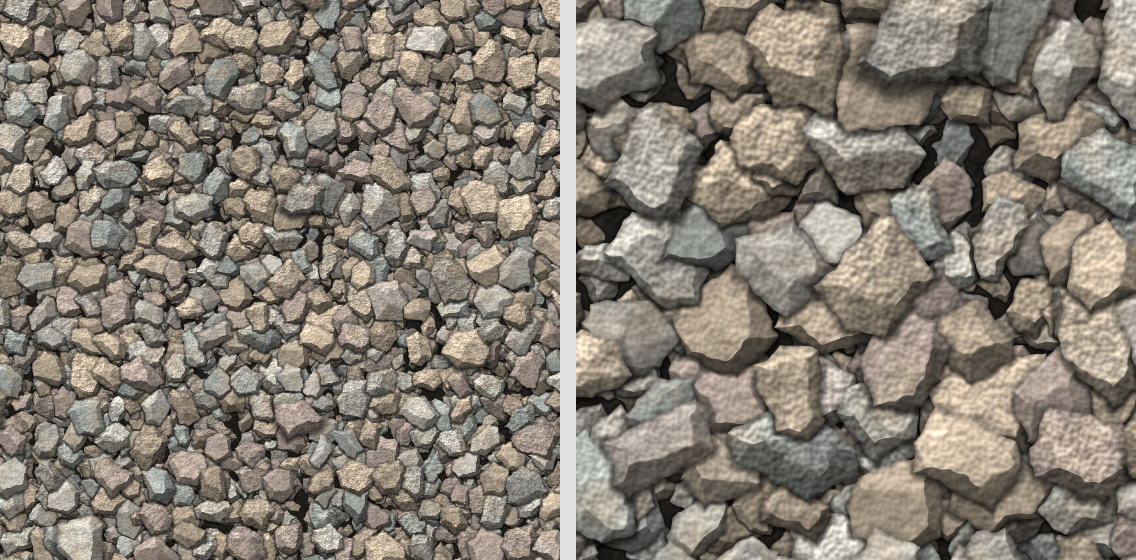
Left, the full canvas; right, a detail of the centre.
This texture is drawn by a WebGL 1 fragment shader. Its source:

```glsl
precision highp float;
// Draws a bed of crushed gravel: faceted angular stones heaped in layers.
uniform vec2 u_resolution;

const float TAU = 6.28319;
const float SIDES = 6.0;
const vec3 LIGHT = vec3(-0.277, 0.554, 0.785);
const vec3 GAP = vec3(0.12, 0.11, 0.10);
const vec3 TAN = vec3(0.68, 0.62, 0.545);
const vec3 GREY = vec3(0.69, 0.675, 0.64);
const vec3 ROSE = vec3(0.65, 0.59, 0.555);
const vec3 SLATE = vec3(0.62, 0.635, 0.615);

float hash(vec2 p) {
  return fract(sin(dot(p, vec2(127.1, 311.7))) * 43758.5);
}

float rand(vec2 cell, float salt) {
  return hash(cell + salt * vec2(17.3, 5.9));
}

vec2 direction(float angle) {
  return vec2(cos(angle), sin(angle));
}

// Gradient noise, roughly -0.7 to 0.7
float corner(vec2 cell, vec2 offset) {
  return dot(direction(TAU * hash(cell)), offset);
}

float noise(vec2 p) {
  vec2 i = floor(p), f = fract(p), e = vec2(1.0, 0.0);
  vec2 u = f * f * f * (f * (f * 6.0 - 15.0) + 10.0);
  return mix(mix(corner(i, f), corner(i + e, f - e), u.x),
             mix(corner(i + e.yx, f - e.yx), corner(i + 1.0, f - 1.0), u.x), u.y);
}

float fbm(vec2 p) {
  float sum = 0.0, gain = 0.55;
  for (int i = 0; i < 3; i++) {
    sum += gain * noise(p);
    p = p * 2.1 + 7.7;
    gain *= 0.85;
  }
  return sum;
}

// Replaces the current facet where the new plane lies lower
void cutFacet(inout float height, inout vec3 normal, float plane, vec3 planeNormal) {
  normal = mix(normal, planeNormal, smoothstep(-0.025, 0.025, height - plane));
  height = min(height, plane);
}

// Chipped stone around p = 0: xyz is the facet normal, w the depth inside its outline
vec4 stone(vec2 p, vec2 id) {
  float size = mix(0.44, 0.72, rand(id, 1.0));
  float narrow = mix(0.5, 0.92, rand(id, 2.0));
  float turn = TAU * rand(id, 3.0);
  vec2 tilt = 0.5 * direction(TAU * rand(id, 4.0)) * rand(id, 5.0);
  float height = size * mix(0.25, 0.6, rand(id, 6.0)) + dot(p, tilt);
  vec3 normal = normalize(vec3(-tilt, 1.0));
  float edge = 1.0;
  for (float i = 0.0; i < SIDES; i++) {
    float angle = (i + 0.55 * rand(id, 10.0 + i)) * TAU / SIDES + turn;
    vec2 outward = direction(angle);
    float reach = size * length(direction(angle - turn) * vec2(1.0, narrow));
    reach *= mix(0.72, 1.05, rand(id, 20.0 + i));
    float inside = reach - dot(p, outward);
    float slope = mix(0.6, 2.6, rand(id, 30.0 + i));
    cutFacet(height, normal, inside * slope, normalize(vec3(outward * slope, 1.0)));
    edge = min(edge, inside);
  }
  return vec4(normal, edge);
}

vec3 stoneColour(vec2 id, float dust) {
  float kind = rand(id, 40.0);
  vec3 colour = mix(TAN, GREY, smoothstep(0.25, 0.45, kind));
  colour = mix(colour, ROSE, smoothstep(0.60, 0.68, kind));
  colour = mix(colour, SLATE, smoothstep(0.84, 0.88, kind));
  return mix(colour * mix(0.86, 1.13, rand(id, 41.0)), TAN, dust);
}

// Lays one scattered layer of stones, with contact shadows, over the ground
vec3 layStones(vec3 ground, vec2 uv, float scale, float density, float tone,
               float grain, float dust, float pixel) {
  vec2 p = uv * scale + scale * 3.7;
  vec2 home = floor(p);
  for (int y = -1; y <= 1; y++) {
    for (int x = -1; x <= 1; x++) {
      vec2 cell = home + vec2(float(x), float(y));
      vec2 id = cell + scale * 0.37;
      if (rand(id, 50.0) > density) continue;
      vec2 jitter = vec2(rand(id, 51.0), rand(id, 52.0));
      vec2 local = p - cell - mix(vec2(0.2), vec2(0.8), jitter);
      vec4 facet = stone(local, id);
      float below = 0.5 - 0.5 * local.y / (length(local) + 0.01);
      float shadow = mix(0.82, 0.32, below);
      ground *= mix(shadow, 1.0, smoothstep(0.0, 1.9 / (scale + 4.0), -facet.w));
      float light = 0.42 + 0.66 * max(dot(facet.xyz, LIGHT), 0.0);
      float rim = mix(0.75, 1.0, smoothstep(0.0, 0.05, facet.w));
      float rough = 1.0 + grain * mix(0.6, 1.3, rand(id, 53.0));
      vec3 lit = stoneColour(id, dust) * light * rim * rough * tone;
      ground = mix(ground, lit, smoothstep(-pixel, pixel, facet.w / scale));
    }
  }
  return ground;
}

void main() {
  float side = min(u_resolution.x, u_resolution.y);
  vec2 uv = gl_FragCoord.xy / side;
  float pixel = 0.7 / side;

  // Surface relief lit from above, dusty patches and ragged outlines
  vec2 g = uv * 72.0;
  float mottle = fbm(g);
  float grain = 0.34 * mottle + 0.5 * (mottle - fbm(g + 0.2 * LIGHT.xy));
  float dust = 0.6 * smoothstep(-0.1, 0.45, noise(uv * 26.0));
  vec2 ragged = uv + 0.0045 * vec2(noise(uv * 48.0), noise(uv * 48.0 + 31.0))
                   + 0.0022 * vec2(noise(uv * 130.0), noise(uv * 130.0 + 57.0));

  // Small buried chips first, large loose stones last
  vec3 colour = GAP * (1.0 + grain);
  colour = layStones(colour, ragged, 33.0, 1.0, 0.88, grain, dust, pixel);
  colour = layStones(colour, ragged, 25.0, 1.0, 1.0, grain, dust, pixel);
  colour = layStones(colour, ragged, 20.0, 0.9, 1.07, grain, dust, pixel);
  colour = layStones(colour, ragged, 16.5, 0.68, 1.12, grain, dust, pixel);
  colour = layStones(colour, ragged, 10.0, 0.07, 1.1, grain, dust, pixel);
  gl_FragColor = vec4(clamp(colour, 0.0, 1.0), 1.0);
}
```
